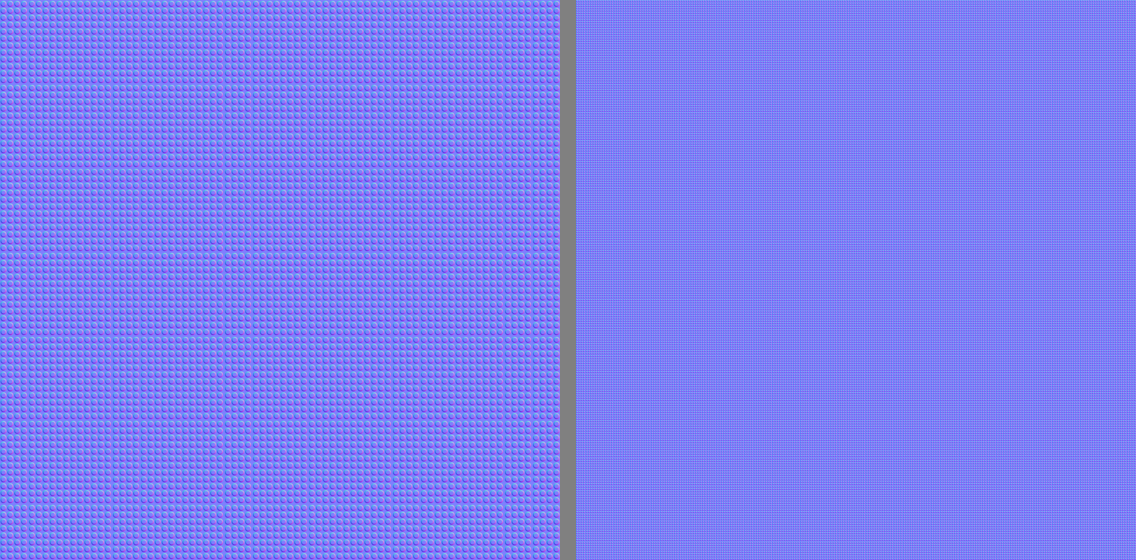
Left: one tile. Right: repeated 3 by 3.
Write a WebGL 1 fragment shader that draws this texture map.

```glsl
precision highp float;
// Tangent-space normal map of a studded sheet: 80 by 80 round studs on flat plates.
// Plates are 4, 8 or 12 studs long and leave slightly wider seams between them.
// Each stud is a flat disc with a bevelled rim, averaged over sub-pixel samples.

uniform vec2 u_resolution;

// Start and length of the plate across, in studs; the layout repeats every 40.
vec2 plateAcross(float x) {
  float m = mod(x - 4.0, 40.0);
  float pairStart = floor(m / 16.0) * 16.0;
  float inPair = m - pairStart;
  vec2 plate = inPair < 12.0 ? vec2(pairStart, 12.0) : vec2(pairStart + 12.0, 4.0);
  if (pairStart > 31.0) plate = vec2(32.0, 8.0);
  return vec2(x - m + plate.x, plate.y);
}

// Start and length of the plate down, in studs; the last one is cut to 8.
vec2 plateDown(float y) {
  float start = floor(y / 12.0) * 12.0;
  return vec2(start, min(12.0, 80.0 - start));
}

// Offset from the nearest stud centre inside a plate, leaving a seam at its ends.
float studOffset(float p, vec2 plate, float seam) {
  float pitch = (plate.y - seam) / plate.y;
  float q = (p - plate.x - 0.5 * seam) / pitch;
  float index = clamp(floor(q), 0.0, plate.y - 1.0);
  return (q - index - 0.5) * pitch;
}

vec3 surfaceNormal(vec2 uv) {
  vec2 p = mod(uv, 1.0) * 80.0;
  float down = 80.0 - p.y;
  vec2 d = vec2(studOffset(p.x, plateAcross(p.x), 0.14),
                -studOffset(down, plateDown(down), 0.12));

  // Bevelled rim: the tilt rises and falls smoothly across the ring.
  float r = length(d);
  float rim = 1.0 - smoothstep(0.03, 0.14, abs(r - 0.36));
  vec2 tilt = 0.6 * rim * d / max(r, 0.001);
  return vec3(tilt, sqrt(1.0 - dot(tilt, tilt)));
}

void main() {
  // Average a 4 by 4 grid of samples to smooth the small bevels.
  vec3 sum = vec3(0.0);
  for (int j = 0; j < 4; j++) {
    for (int i = 0; i < 4; i++) {
      vec2 jitter = (vec2(float(i), float(j)) + 0.5) / 4.0 - 0.5;
      sum += surfaceNormal((gl_FragCoord.xy + jitter) / u_resolution);
    }
  }
  vec3 normal = sum / 16.0;
  gl_FragColor = vec4(normal * 0.5 + vec3(0.493, 0.5, 0.492), 1.0);
}
```
